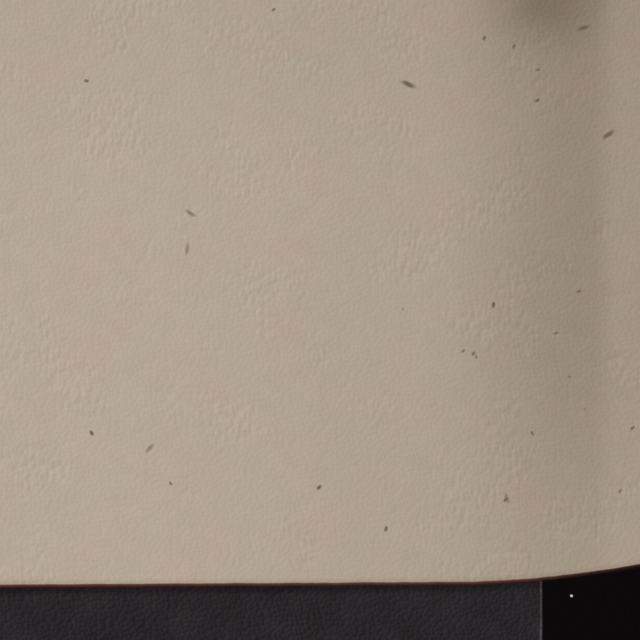
A WebGL 1 fragment shader for this texture:

```glsl
precision highp float;
// Aged paper sheet with a red lower edge, lying on dark cloth beside a black gap.
// Cellular noise embosses the paper grain, layered sines tint and mottle it,
// and a loop scatters short dark fibres that gather towards the shaded right.
uniform vec2 u_resolution;

vec2 hash2(vec2 p) {
  vec3 q = fract(p.xyx * vec3(0.1031, 0.1030, 0.0973));
  q += dot(q, q.yzx + 33.33);
  return fract((q.xx + q.yz) * q.zy);
}

// Distance to the nearest scattered point
float cellular(vec2 p) {
  vec2 cell = floor(p), local = fract(p);
  float nearest = 4.0;
  for (int y = -1; y <= 1; y++) {
    for (int x = -1; x <= 1; x++) {
      vec2 o = vec2(float(x), float(y));
      vec2 d = o + hash2(cell + o + 40.0) - local;
      nearest = min(nearest, dot(d, d));
    }
  }
  return sqrt(nearest);
}

// Slope of the cell field, lit from the upper left
float emboss(vec2 p) {
  return cellular(p) - cellular(p + vec2(0.45, -0.25));
}

// Layered sines, about -1 to 1
float mottle(vec2 p) {
  float sum = 0.0, weight = 0.5;
  for (int i = 0; i < 4; i++) {
    sum += weight * sin(p.x + 1.7 * sin(p.y * 0.8)) * sin(p.y + 1.3 * sin(p.x * 0.7));
    p = mat2(1.5, 1.1, -1.1, 1.5) * p + 3.1;
    weight *= 0.6;
  }
  return sum;
}

// Soft tapered stroke: 1 on its centre, 0 outside
float fibre(vec2 d, float angle, vec2 size) {
  float c = cos(angle), s = sin(angle);
  d = vec2(c * d.x + s * d.y, c * d.y - s * d.x);
  d.y += 0.15 * size.y * sin(d.x / size.x * 3.0);
  return 1.0 - smoothstep(0.2, 1.0, length(d / size));
}

vec3 paperColor(vec2 uv) {
  // Broad light: bright left, a shaded fold near the right, a smudge above it
  vec3 color = mix(vec3(0.708, 0.652, 0.588), vec3(0.675, 0.618, 0.550),
                   smoothstep(0.15, 0.80, uv.x));
  float fold = smoothstep(0.66, 0.91, uv.x) * (1.0 - 0.5 * smoothstep(0.92, 0.97, uv.x));
  color -= vec3(0.085, 0.082, 0.080) * fold * mix(0.45, 1.0, smoothstep(0.1, 0.5, uv.y));
  color -= 0.09 * exp(-dot((uv - vec2(0.85, 1.0)) * vec2(13.0, 16.0),
                           (uv - vec2(0.85, 1.0)) * vec2(13.0, 16.0)));
  color -= 0.015 * smoothstep(0.7, 1.0, uv.y);

  // Pink and green blotches, then grain and patches of upright wrinkles
  color += vec3(0.010, -0.006, -0.003) * mottle(uv * 22.0);
  color += 0.008 * mottle(uv * 70.0 + 5.0);
  float wrinkled = smoothstep(0.0, 0.5, mottle(uv * 17.0 + 9.0));
  color += 0.026 * emboss(uv * 155.0);
  color += 0.040 * wrinkled * emboss(uv * vec2(125.0, 60.0) + 20.0);

  // Fibres: a few long ones anywhere, many small ones on the right
  for (int i = 0; i < 30; i++) {
    float n = float(i);
    vec2 place = hash2(vec2(n, 7.0)), kind = hash2(vec2(n, 19.0));
    float large = step(n, 6.5);
    place.x = mix(pow(place.x, 0.45), place.x, large);
    place.y = mix(0.13, 0.99, place.y);
    vec2 size = mix(vec2(0.006, 0.0038), vec2(0.016, 0.0055), large) * mix(0.7, 1.1, kind.x);
    float ink = fibre(uv - place, kind.y * 3.14, size);
    color = mix(color, vec3(0.34, 0.27, 0.23), ink * mix(0.25, 0.75, kind.x));
  }
  return color;
}

vec3 backingColor(vec2 uv, float below, float soft) {
  float grain = emboss(uv * 150.0 + 60.0);
  vec3 cloth = vec3(0.162, 0.148, 0.158) + 0.016 * mottle(uv * 45.0) + 0.045 * grain;
  cloth *= mix(0.72, 1.0, smoothstep(0.0, 0.016, below));
  vec3 gap = vec3(0.045, 0.038, 0.040) + 0.006 * grain;
  vec3 color = mix(cloth, gap, smoothstep(-soft, soft, uv.x - 0.848));
  // Pale worn border of the cloth and one bright dust speck
  float border = 1.0 - smoothstep(0.0005, 0.003, abs(uv.x - 0.845));
  color += 0.12 * border * (0.7 + 0.6 * mottle(uv * 90.0));
  float dust = 1.0 - smoothstep(0.001, 0.004, length(uv - vec2(0.893, 0.069)));
  return mix(color, vec3(0.72, 0.72, 0.74), dust);
}

void main() {
  vec2 uv = gl_FragCoord.xy / u_resolution;
  float soft = max(0.0016, 0.8 / u_resolution.y);

  // Lower edge of the sheet lifts in a curve at the right
  float lift = max(uv.x - 0.7, 0.0) / 0.3;
  float height = uv.y - (0.081 + 0.006 * uv.x + 0.026 * lift * lift);
  height += 0.0006 * mottle(vec2(uv.x * 60.0, 2.0));

  vec3 redEdge = mix(vec3(0.20, 0.11, 0.11), vec3(0.40, 0.26, 0.22),
                     smoothstep(0.0, 0.006, height));
  redEdge *= 1.0 - 0.45 * smoothstep(0.75, 1.0, uv.x);
  vec3 paper = paperColor(uv) * mix(0.93, 1.0, smoothstep(0.005, 0.016, height));
  vec3 color = mix(backingColor(uv, -height, soft), redEdge, smoothstep(-soft, soft, height));
  color = mix(color, paper, smoothstep(-soft, soft, height - 0.0055));
  gl_FragColor = vec4(color, 1.0);
}
```
